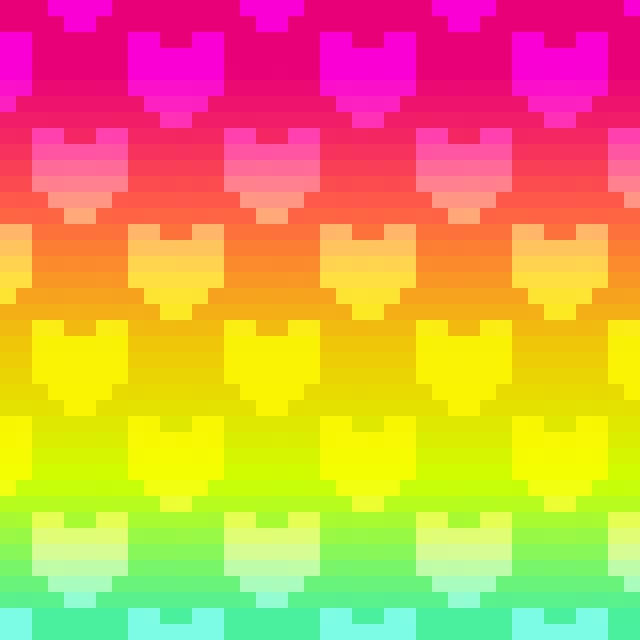
A Shadertoy shader for this pattern:

```glsl
// Staggered rows of blocky pixel hearts over a stepped rainbow gradient.
#define CELLS 40.0        // square cells along the canvas height
#define HEART 6.0         // heart width and height, in cells
#define TOP_OFFSET 2.0    // cells above the first full band of hearts
#define FIRST_COLUMN 8.0  // left column of a heart in that band
#define RAMP_START 4.0    // row where the color ramp begins
#define RAMP_STEP 4.25    // rows between color stops
#define JITTER 0.12       // per-cell shift along the ramp, in rows
#define SAMPLES 4         // antialiasing samples per axis

const vec3 GROUND[9] = vec3[9](
    vec3(0.91, 0.00, 0.47), vec3(0.96, 0.16, 0.38), vec3(1.00, 0.37, 0.28),
    vec3(0.98, 0.58, 0.15), vec3(0.94, 0.78, 0.03), vec3(0.89, 0.89, 0.00),
    vec3(0.81, 1.00, 0.00), vec3(0.55, 0.97, 0.33), vec3(0.29, 0.94, 0.62));

const vec3 HEARTS[9] = vec3[9](
    vec3(0.98, 0.00, 0.83), vec3(1.00, 0.27, 0.67), vec3(1.00, 0.63, 0.50),
    vec3(1.00, 0.87, 0.27), vec3(0.98, 0.95, 0.02), vec3(0.98, 0.96, 0.01),
    vec3(0.96, 1.00, 0.00), vec3(0.86, 0.99, 0.56), vec3(0.49, 0.99, 0.90));

float hash(vec2 p) {
    return fract(sin(dot(p, vec2(127.1, 311.7))) * 43758.5453);
}

// Heart silhouette: notched top, straight sides, stepped point.
bool insideHeart(vec2 cell) {
    float fromAxis = abs(cell.x - 0.5 * (HEART - 1.0));
    bool notch = cell.y < 0.5 && fromAxis < 1.0;
    return fromAxis < min(0.5 * HEART, HEART - cell.y) && !notch;
}

vec3 pattern(vec2 uv) {
    // Cell indices, counted from the top left.
    vec2 cell = floor(vec2(uv.x, 1.0 - uv.y) * CELLS);

    // Alternate bands shift sideways by one heart width.
    float fromTop = cell.y - TOP_OFFSET;
    float band = floor((fromTop + 0.5) / HEART);
    vec2 local = vec2(mod(cell.x - FIRST_COLUMN + HEART * band + 0.5, 2.0 * HEART) - 0.5,
                      fromTop - HEART * band);

    // Both ramps advance one flat step per row.
    float row = cell.y + JITTER * (hash(cell) - 0.5);
    float ramp = clamp((row - RAMP_START) / RAMP_STEP, 0.0, 8.0);
    int stop = min(int(ramp), 7);
    float blend = ramp - float(stop);
    return insideHeart(local) ? mix(HEARTS[stop], HEARTS[stop + 1], blend)
                              : mix(GROUND[stop], GROUND[stop + 1], blend);
}

void mainImage(out vec4 fragColor, in vec2 fragCoord) {
    // Average a grid of samples to smooth the cell edges.
    vec3 color = vec3(0.0);
    for (int y = 0; y < SAMPLES; y++) {
        for (int x = 0; x < SAMPLES; x++) {
            vec2 offset = (vec2(x, y) + 0.5) / float(SAMPLES) - 0.5;
            color += pattern((fragCoord + offset) / iResolution.y);
        }
    }
    fragColor = vec4(color / float(SAMPLES * SAMPLES), 1.0);
}
```
